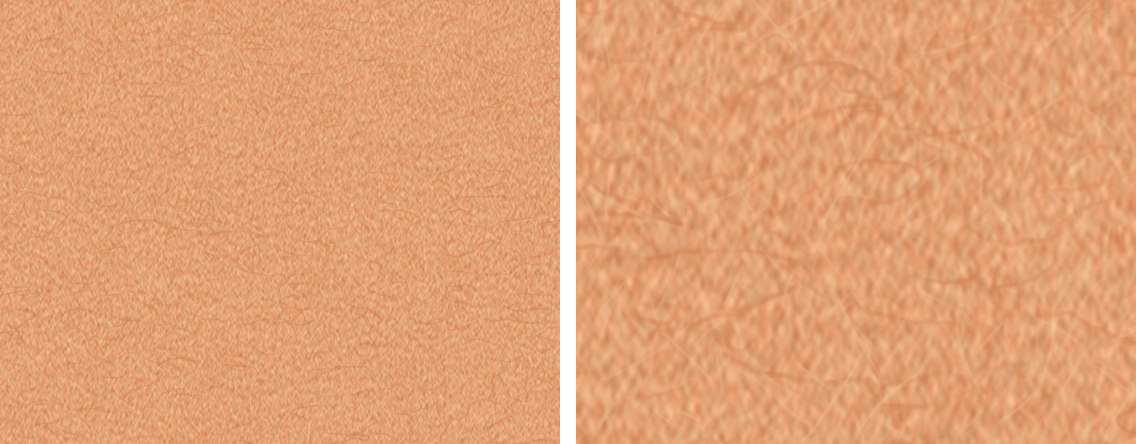
Left, the full canvas; right, a detail of the centre.
Reproduce this texture procedurally as a Shadertoy shader.

```glsl
const vec3 SKIN = vec3(0.885, 0.630, 0.451);
const vec3 GRAIN_GAIN = vec3(0.062, 0.088, 0.088);
const vec3 RED_SHIFT = vec3(0.030, -0.026, -0.030);
const vec3 CREASE = vec3(0.800, 0.480, 0.300);
const vec3 HAIRLINE = vec3(0.965, 0.765, 0.600);

vec2 hash2(vec2 p) {
    vec3 q = fract(p.xyx * vec3(0.1031, 0.1030, 0.0973));
    q += dot(q, q.yzx + 33.33);
    return fract((q.xx + q.yz) * q.zy);
}

vec2 rotate(vec2 p, float angle) {
    float c = cos(angle), s = sin(angle);
    return vec2(c * p.x - s * p.y, s * p.x + c * p.y);
}

float cornerSlope(vec2 cell, vec2 offset) {
    float angle = 6.2832 * hash2(cell).x;
    return dot(vec2(cos(angle), sin(angle)), offset);
}

float gradientNoise(vec2 p) {
    vec2 i = floor(p), f = fract(p);
    vec2 u = f * f * f * (f * (f * 6.0 - 15.0) + 10.0);
    vec2 e = vec2(1.0, 0.0);
    float low = mix(cornerSlope(i, f), cornerSlope(i + e, f - e), u.x);
    float high = mix(cornerSlope(i + e.yx, f - e.yx), cornerSlope(i + 1.0, f - 1.0), u.x);
    return mix(low, high, u.y);
}

// Short streaks, elongated along a tilted vertical
float streaks(vec2 p, float tilt, vec2 frequency, float seed) {
    return gradientNoise(rotate(p, tilt) * frequency + seed);
}

float grain(vec2 p) {
    float sum = streaks(p, 0.50, vec2(175.0, 62.0), 211.0);
    sum += streaks(p, -0.45, vec2(180.0, 66.0), 547.0);
    sum += 0.8 * streaks(p, 0.08, vec2(205.0, 85.0), 863.0);
    // Pale web of strands between the streaks
    sum += 0.8 * (0.19 - abs(streaks(p, -0.7, vec2(85.0, 42.0), 391.0)));
    sum += 0.8 * (0.19 - abs(streaks(p, 0.6, vec2(90.0, 40.0), 733.0)));
    return sum;
}

// Noise whose zero level traces wavy, mostly level folds
float foldField(vec2 p, vec2 frequency, float seed) {
    p.y += 0.009 * gradientNoise(p * vec2(26.0, 20.0) + seed);
    p += 0.003 * gradientNoise(p * 85.0 + seed);
    return gradientNoise(p * frequency + seed);
}

float creases(vec2 p, vec2 frequency, float width, float seed) {
    vec2 e = vec2(0.0015, 0.0);
    float n = foldField(p, frequency, seed);
    vec2 slope = vec2(foldField(p + e, frequency, seed),
                      foldField(p + e.yx, frequency, seed)) - n;
    float d = abs(n) * e.x / max(length(slope), 0.0001);
    float broken = smoothstep(-0.25, 0.30, gradientNoise(p * vec2(13.0, 19.0) + seed + 71.0));
    return smoothstep(width, 0.0, d) * broken;
}

// Scattered, slightly bowed fine lines, one per cell
float hairlines(vec2 p, float cellSize, float width, float seed) {
    vec2 home = floor(p / cellSize);
    float cover = 0.0;
    for (int y = -1; y <= 1; y++) {
        for (int x = -1; x <= 1; x++) {
            vec2 cell = home + vec2(x, y);
            vec2 place = hash2(cell + seed);
            vec2 trait = hash2(cell + seed + 137.0);
            float angle = (trait.x - 0.5) * 2.4;
            vec2 q = rotate(p - (cell + place) * cellSize, angle);
            float reach = cellSize * mix(0.35, 0.9, trait.y);
            float bow = (place.x - 0.5) * 0.6 * q.y * q.y / cellSize;
            float line = smoothstep(width, 0.0, abs(q.x - bow));
            float taper = smoothstep(reach, reach * 0.4, abs(q.y));
            cover = max(cover, line * taper * mix(0.3, 1.0, place.y));
        }
    }
    return cover;
}

void mainImage(out vec4 fragColor, in vec2 fragCoord) {
    vec2 p = fragCoord / iResolution.y + 3.0;

    // Base tone with broad mottling and fine grain
    float mottle = gradientNoise(p * 7.0) + 0.7 * gradientNoise(p * vec2(20.0, 28.0) + 51.0);
    float tone = grain(p) + 0.16 * mottle;
    float redness = gradientNoise(p * vec2(120.0, 75.0) + 17.0)
                  + 0.5 * gradientNoise(p * 32.0 + 93.0);
    vec3 color = SKIN + GRAIN_GAIN * tone + RED_SHIFT * redness;

    // Level folds, coarse then fine
    float fold = creases(p, vec2(7.0, 18.0), 0.0040, 29.0);
    fold = max(fold, 0.8 * creases(p, vec2(9.0, 21.0), 0.0036, 307.0));
    fold = max(fold, 0.5 * creases(p, vec2(17.0, 27.0), 0.0030, 619.0));
    color = mix(color, CREASE, 0.46 * fold);

    // Pale scratches, long then short
    float hair = hairlines(p, 0.105, 0.0024, 11.0);
    hair = max(hair, 0.9 * hairlines(p, 0.058, 0.0023, 401.0));
    hair = max(hair, 0.8 * hairlines(p, 0.032, 0.0022, 809.0));
    color = mix(color, HAIRLINE, 0.42 * hair);

    fragColor = vec4(clamp(color, 0.0, 1.0), 1.0);
}
```
